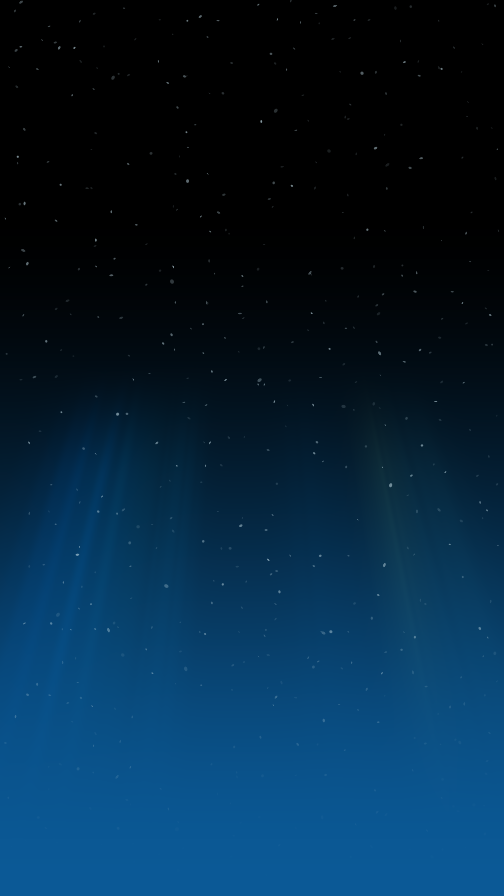
Write a Shadertoy shader that draws this background.

```glsl
// Night sky fading from black into deep blue, with two fans of soft light
// and scattered flecks. The fans are slanted gaussians with noise streaks;
// the flecks are small rotated ellipses jittered in three hashed grids.

float hash(vec2 p) {
    return fract(sin(dot(p, vec2(127.1, 311.7))) * 43758.545);
}

float noise(float x) {
    float i = floor(x);
    return mix(hash(vec2(i, 3.0)), hash(vec2(i + 1.0, 3.0)), smoothstep(0.0, 1.0, x - i));
}

// Slanted shaft of light that widens as it descends from its top.
float beam(vec2 uv, float topX, float slope, float width, float spread) {
    float depth = 0.59 - uv.y;
    float across = (uv.x - topX - slope * depth) / (width + spread * max(depth, 0.0));
    float streaks = 0.6 + 0.4 * noise(across * 5.0 + topX * 40.0);
    float fade = smoothstep(-0.01, 0.13, depth) * smoothstep(0.53, 0.14, depth);
    return exp(-across * across) * streaks * fade;
}

// One grid of flecks; p is measured in canvas widths.
float flecks(vec2 p, float columns, float size) {
    vec2 cell = floor(p * columns);
    vec2 id = cell + columns * 7.3;
    vec2 jitter = vec2(hash(id), hash(id + 17.0));
    vec2 d = p - (cell + 0.15 + 0.7 * jitter) / columns;

    float angle = 6.2832 * hash(id + 31.0);
    d = mat2(cos(angle), -sin(angle), sin(angle), cos(angle)) * d;
    d.y *= 1.0 + 1.2 * hash(id + 43.0);

    float radius = size * (0.6 + 0.6 * hash(id + 59.0));
    float soft = 0.7 / iResolution.x;
    float shape = 1.0 - smoothstep(radius - soft, radius + soft, length(d));
    float glow = hash(id + 71.0);
    return shape * step(0.48, hash(id + 83.0)) * (0.15 + 0.6 * glow * glow);
}

void mainImage(out vec4 fragColor, in vec2 fragCoord) {
    vec2 uv = fragCoord / iResolution.xy;
    vec2 p = fragCoord / iResolution.x;

    // Vertical sky gradient
    float sky = 1.0 - smoothstep(0.0, 0.77, uv.y);
    vec3 color = vec3(0.042, 0.35, 0.59) * sky;

    // Left fan: blue core, then dimmer teal shafts
    color += vec3(-0.01, 0.07, 0.15) * beam(uv, 0.225, -0.46, 0.075, 0.10);
    color += vec3(0.0, 0.055, 0.07) * beam(uv, 0.29, -0.32, 0.07, 0.09);
    color += vec3(0.0, 0.035, 0.05) * beam(uv, 0.38, -0.18, 0.035, 0.04);

    // Right fan: olive core, teal flank and a faint inner shaft
    color += vec3(0.045, 0.065, 0.035) * beam(uv, 0.715, 0.34, 0.035, 0.05);
    color += vec3(0.015, 0.045, 0.045) * beam(uv, 0.78, 0.48, 0.055, 0.09);
    color += vec3(0.0, 0.015, 0.025) * beam(uv, 0.60, 0.16, 0.05, 0.05);

    // Flecks, dimming toward the bottom
    float light = flecks(p, 10.0, 0.0038) + flecks(p, 14.0, 0.0030) + flecks(p, 18.0, 0.0024);
    light *= 0.9 * smoothstep(0.0, 0.4, uv.y);
    color = mix(color, vec3(0.72, 0.82, 0.86), min(light, 1.0));

    fragColor = vec4(max(color, 0.0), 1.0);
}
```
